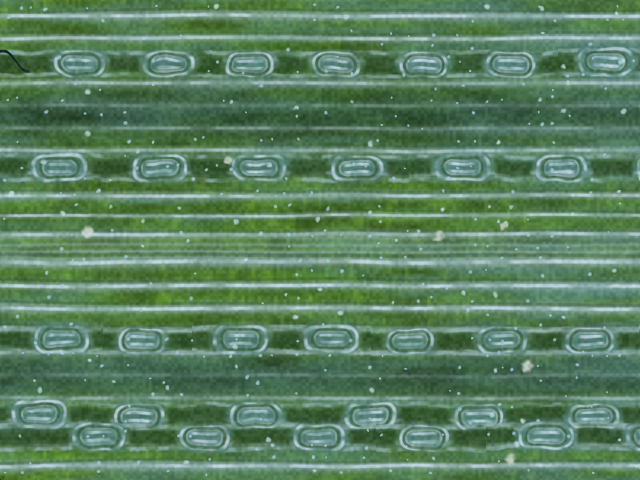
A WebGL 2 fragment shader for this texture:

```glsl
#version 300 es
precision highp float;
// Magnified grass leaf: long ridged cells, dark veins, rows of stomata and dust.
uniform vec2 u_resolution;
out vec4 fragColor;

const vec3 LEAF = vec3(0.29, 0.45, 0.19);
const vec3 VEIN = vec3(0.20, 0.33, 0.21);
const vec3 CELL = vec3(0.21, 0.34, 0.19);
const vec3 TEAL = vec3(0.34, 0.52, 0.50);
const vec3 PALE = vec3(0.52, 0.65, 0.63);
const vec3 SHINE = vec3(0.71, 0.80, 0.83);
const float RIDGE_PITCH = 0.0469;

// Each row: height, first centre, pitch, seed
const vec4 ROWS[5] = vec4[5](
  vec4(0.868, 0.172, 0.180, 1.0), vec4(0.649, 0.113, 0.211, 2.0),
  vec4(0.292, 0.122, 0.186, 3.0), vec4(0.134, 0.066, 0.236, 4.0),
  vec4(0.090, 0.208, 0.230, 5.0));

float hash(vec2 p) {
  vec3 q = fract(vec3(p.xyx) * 0.1031);
  q += dot(q, q.yzx + 33.33);
  return fract((q.x + q.y) * q.z);
}

float noise(vec2 p) {
  vec2 i = floor(p), f = fract(p);
  f = f * f * (3.0 - 2.0 * f);
  return mix(mix(hash(i), hash(i + vec2(1, 0)), f.x),
             mix(hash(i + vec2(0, 1)), hash(i + vec2(1, 1)), f.x), f.y);
}

float band(float y, float centre, float width) {
  float d = (y - centre) / width;
  return exp(-d * d);
}

float stroke(float d, float width) {
  return 1.0 - smoothstep(width * 0.2, width, abs(d));
}

float roundBox(vec2 p, vec2 halfSize, float radius) {
  vec2 q = abs(p) - halfSize + radius;
  return length(max(q, 0.0)) + min(max(q.x, q.y), 0.0) - radius;
}

// Parallel ridges with a soft halo and a broken bright crest
vec3 addRidges(vec3 color, vec2 p, float strength) {
  float y = 0.967 - p.y + 0.014 * band(p.y, 0.512, 0.045);
  y += 0.005 * (noise(vec2(p.x * 7.0, p.y * 9.0)) - 0.5);
  float id = floor(y / RIDGE_PITCH + 0.5);
  float d = y - id * RIDGE_PITCH;
  float gloss = strength * mix(0.75, 1.0, hash(vec2(id, 3.0)));
  float broken = smoothstep(0.2, 0.8, noise(vec2(p.x * 24.0, id * 7.0)));
  float width = mix(0.007, 0.012, noise(vec2(p.x * 4.0, id * 5.0)));
  color = mix(color, PALE, 0.9 * gloss * band(d, 0.0, width));
  float side = mix(0.007, 0.014, noise(vec2(p.x * 3.0, id * 3.0)));
  color = mix(color, CELL, 0.35 * gloss * stroke(d + side, 0.005));
  return mix(color, SHINE, gloss * (0.2 + 0.75 * broken) * stroke(d, 0.0055));
}

// Stomata alternating with short dark cells along one row
vec3 addStomata(vec3 color, vec2 p, vec4 row) {
  float i = max(floor((p.x - row.y) / row.z + 0.5), 0.0);
  float jitter = hash(vec2(i + 20.0, row.w)) - 0.5;
  vec2 q = p - vec2(row.y + row.z * (i + 0.14 * jitter), row.x + 0.006 * jitter);
  q += 0.006 * (vec2(noise(p * 32.0), noise(p * 32.0 + 40.0)) - 0.5);
  float rim = roundBox(q, vec2(0.053, 0.026) * (1.0 + 0.15 * jitter), 0.023);
  float cell = (1.0 - smoothstep(0.010, 0.021, abs(q.y))) * smoothstep(0.004, 0.018, rim);
  float wear = smoothstep(0.15, 0.85, noise(p * vec2(50.0, 80.0) + row.w));
  color = mix(color, CELL, 0.85 * cell);
  float edge = stroke(abs(q.y) - 0.024, 0.007) * smoothstep(0.0, 0.01, rim);
  color = mix(color, PALE, (0.15 + 0.75 * wear) * edge);
  color = mix(color, TEAL, 0.75 * (1.0 - smoothstep(-0.008, 0.014, rim)));
  color = mix(color, SHINE, (0.1 + 0.75 * wear) * stroke(rim + 0.002, 0.006));
  // Guard cells: shaded groove, inner outline and two bright slits
  float inner = roundBox(q, vec2(0.036, 0.015), 0.014);
  color = mix(color, CELL + 0.04, 0.6 * stroke(inner - 0.005, 0.005));
  color = mix(color, PALE, (0.2 + 0.6 * wear) * stroke(inner, 0.004));
  float slit = stroke(abs(q.y) - 0.008, 0.0055) * (1.0 - smoothstep(0.018, 0.033, abs(q.x)));
  return mix(color, SHINE, (0.4 + 0.5 * wear) * slit);
}

// Scattered specks: one candidate per grid square
vec3 addDust(vec3 color, vec2 p, float grid, float density, float size, vec3 tint) {
  vec2 id = floor(p * grid);
  vec2 spot = 0.25 + 0.5 * vec2(hash(id + grid), hash(id + grid * 2.0));
  vec2 q = (fract(p * grid) - spot) / grid;
  q += size * 0.5 * (noise(p * 110.0) - 0.5);
  float radius = size * mix(0.5, 1.0, hash(id + 9.0));
  float speck = 1.0 - smoothstep(radius * 0.3, radius, length(q));
  return mix(color, tint, 0.85 * speck * step(hash(id + 17.0), density));
}

void main() {
  vec2 p = gl_FragCoord.xy / u_resolution.y;
  float vein = max(band(p.y, 0.762, 0.058), band(p.y, 0.216, 0.050));
  float midrib = band(p.y, 0.481, 0.022);
  float rowMask = 0.0;
  for (int i = 0; i < 5; i++) rowMask = max(rowMask, band(p.y, ROWS[i].x, 0.024));

  // Leaf tissue with mottling, cross walls and haze
  vec3 color = mix(LEAF, VEIN, max(vein, 0.6 * rowMask));
  color *= 0.82 + 0.36 * noise(p * vec2(14.0, 40.0));
  color += vec3(0.05, 0.06, 0.0) * (1.0 - vein) * smoothstep(0.6, 0.95, noise(p * vec2(85.0, 24.0)));
  float haze = noise(p * vec2(3.0, 9.0)) * 0.45 + noise(p * vec2(7.0, 62.0)) * 0.55;
  haze = smoothstep(0.3, 0.9, haze) * (1.0 - 0.4 * vein);
  color = mix(color, TEAL, 0.6 * haze + 0.2 * smoothstep(0.8, 1.33, p.x));
  color = mix(color, PALE, midrib * (0.25 + 0.5 * band(fract(p.y * 66.0 + 0.3 * noise(p * 6.0)), 0.5, 0.25)));
  color = addRidges(color, p, (1.0 - 0.8 * vein) * (1.0 - 0.7 * rowMask));
  for (int i = 0; i < 5; i++) color = addStomata(color, p, ROWS[i]);
  color = mix(vec3(0.36, 0.51, 0.41), color, 1.12);

  // Dust, from fine grains to a few large flakes
  color = addDust(color, p, 36.0, 0.2, 0.006, vec3(0.62, 0.78, 0.84));
  color = addDust(color, p, 19.0, 0.12, 0.009, vec3(0.72, 0.84, 0.87));
  color = addDust(color, p, 7.0, 0.16, 0.018, vec3(0.80, 0.83, 0.80));

  // Dark hair at the upper left edge
  float hair = p.y - 0.893 + 0.62 * p.x - 0.008 * sin(p.x * 95.0);
  color = mix(color, vec3(0.08, 0.15, 0.17), stroke(hair, 0.005) * (1.0 - smoothstep(0.058, 0.066, p.x)));
  color += 0.10 * (noise(p * 150.0) - 0.5);
  fragColor = vec4(color, 1.0);
}
```
